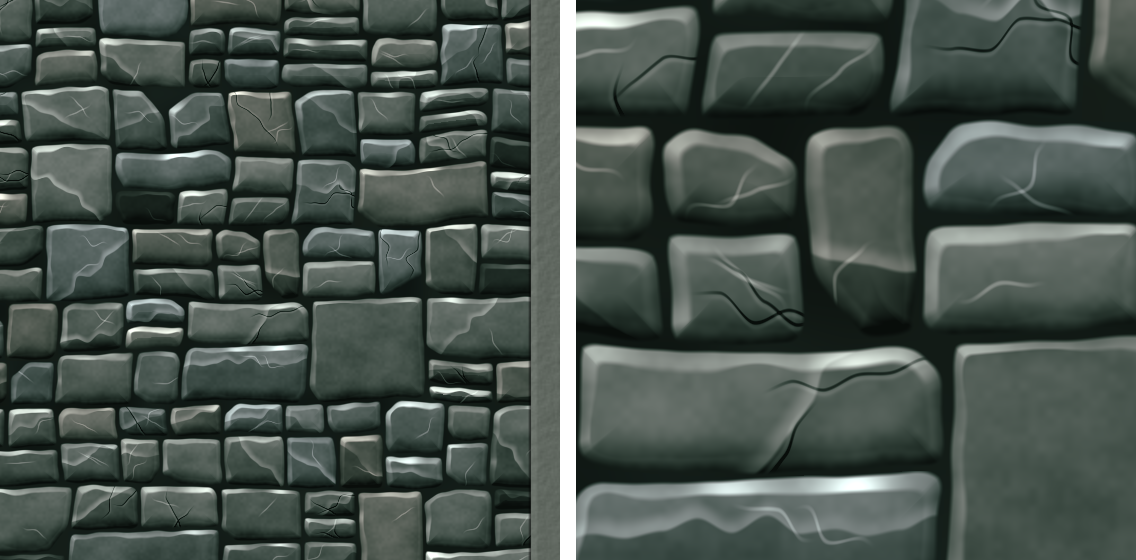
Left, the full canvas; right, a detail of the centre.
This texture is drawn by a three.js fragment shader. Its source:

```glsl
// Painted wall of irregular grey-green stones beside a plain upright strip.
// Hashed cuts divide the wall into cells; each cell holds a bevelled polygon
// lit from above, with facets, cracks, pale scratches and mottled paint.
varying vec2 vUv;

const float STRIP_X = 0.948;
const float GAP = 0.0016;
const float ROUNDING = 0.006;
const float SOFT = 0.0014;
const float BAND_HEIGHT = 0.30;
const vec2 AREA_RANGE = vec2(0.008, 0.044);
const vec2 LIGHT = vec2(-0.30, 0.954);
const vec3 DARK_TINT = vec3(0.64, 1.0, 0.82);
const vec3 PALE_TINT = vec3(0.95, 1.0, 0.96);
const vec3 WARM_TINT = vec3(1.04, 0.99, 0.97);
const vec3 COOL_TINT = vec3(0.97, 0.995, 1.035);
const vec3 STRIP_COLOR = vec3(0.375, 0.405, 0.375);
const float JOINT_TONE = 0.075;

float rand(float id, float seed) {
  return fract(sin(id * 12.9898 + seed * 78.233) * 43758.547);
}
float hash(vec2 p) {
  vec3 q = fract(p.xyx * 0.1031);
  q += dot(q, q.yzx + 33.33);
  return fract((q.x + q.y) * q.z);
}
float noise(vec2 p) {
  vec2 i = floor(p), f = fract(p);
  f = f * f * (3.0 - 2.0 * f);
  return mix(mix(hash(i), hash(i + vec2(1, 0)), f.x),
             mix(hash(i + vec2(0, 1)), hash(i + vec2(1, 1)), f.x), f.y);
}
float fbm(vec2 p) {
  return 0.5 * noise(p) + 0.27 * noise(p * 2.03 + 17.1) + 0.17 * noise(p * 4.1 + 51.7);
}
float smoothMin(float a, float b) {
  float h = max(ROUNDING - abs(a - b), 0.0) / ROUNDING;
  return min(a, b) - h * h * ROUNDING * 0.25;
}

// Cuts the wall again and again; returns the cell id, its centre and half size.
float findCell(vec2 p, out vec2 center, out vec2 halfSize) {
  vec2 lo = vec2(-0.06, -0.05), hi = vec2(1.01, 1.04);
  float id = 1.0;
  for (int i = 0; i < 12; i++) {
    vec2 size = hi - lo;
    float keep = rand(id, 1.0);
    if (size.x * size.y < mix(AREA_RANGE.x, AREA_RANGE.y, keep * keep)) break;
    bool level = size.y > BAND_HEIGHT || size.y * mix(1.1, 1.9, rand(id, 2.0)) > size.x;
    vec2 cut = mix(lo, hi, mix(0.36, 0.64, rand(id, 3.0)));
    bool beyond = level ? p.y > cut.y : p.x > cut.x;
    vec2 axis = level ? vec2(0, 1) : vec2(1, 0);
    if (beyond) lo = mix(lo, cut, axis); else hi = mix(hi, cut, axis);
    id = id * 2.0 + (beyond ? 1.0 : 0.0);
  }
  center = (lo + hi) * 0.5;
  halfSize = (hi - lo) * 0.5;
  return id;
}

// Depth inside a stone with tilted sides and chipped corners.
float stoneDepth(vec2 q, vec2 halfSize, float id) {
  vec2 room = halfSize - abs(q) - GAP;
  float depth = min(room.x, room.y);
  for (int i = 0; i < 4; i++) {
    float k = float(i), turn = k * 1.5708;
    float tilt = turn + (rand(id, 10.0 + k) - 0.5) * 0.10;
    vec2 axis = floor(vec2(cos(turn), sin(turn)) + 0.5);
    depth = smoothMin(depth, dot(vec2(cos(tilt), sin(tilt)), axis * halfSize - q) - GAP);
    vec2 corner = vec2(axis.x - axis.y, axis.x + axis.y);
    vec2 chip = normalize(vec2(1.0, mix(0.5, 1.6, rand(id, 20.0 + k))));
    float bite = 0.006 + min(0.03, halfSize.y * 0.5) * pow(rand(id, 30.0 + k), 5.0);
    depth = smoothMin(depth, dot(chip, halfSize - corner * q) - bite);
  }
  return depth + (noise(q * 38.0 + id) - 0.5) * 0.004;
}

// Wandering line through a stone: x runs along it, y is the offset below it.
vec2 wanderingLine(vec2 q, vec2 halfSize, float id, float seed, float spread) {
  float angle = (rand(id, seed) - 0.5) * spread;
  vec2 dir = vec2(cos(angle), sin(angle));
  vec2 r = q - (vec2(rand(id, seed + 1.0), rand(id, seed + 2.0)) - 0.5) * halfSize;
  float along = dot(r, dir);
  float sway = (noise(vec2(along * 48.0, id + seed)) - 0.5) * 0.018;
  return vec2(along, dot(r, vec2(dir.y, -dir.x)) + sway);
}

float stoneTone(vec2 p, vec2 q, vec2 halfSize, float id) {
  float depth = stoneDepth(q, halfSize, id);
  vec2 e = vec2(0.002, 0.0);
  vec2 slope = vec2(stoneDepth(q + e, halfSize, id), stoneDepth(q + e.yx, halfSize, id)) - depth;
  float facing = -dot(normalize(slope + 1e-6), LIGHT);
  // Face: stone value, falling light, mottling and fine grain.
  float tone = mix(0.305, 0.415, rand(id, 40.0)) + 0.045 * q.y / halfSize.y;
  tone += (fbm(p * vec2(16, 24) + id) - 0.47) * 0.18 + (noise(p * 190.0) - 0.5) * 0.026;
  // Broken facet with a lit ridge.
  float facet = wanderingLine(q, halfSize, id, 50.0, 1.8).y;
  float ridge = smoothstep(-0.013, -0.001, facet) * (1.0 - smoothstep(-0.001, 0.002, facet));
  float broken = ridge * 0.22 * noise(p * 22.0) - 0.055 * smoothstep(-SOFT, SOFT, facet);
  tone += step(0.55, rand(id, 53.0)) * broken;
  // Dark cracks with a lit lip, and pale scratches.
  for (int i = 0; i < 2; i++) {
    float k = float(i) * 7.0;
    vec2 crack = wanderingLine(q, halfSize, id, 60.0 + k, 4.5);
    float lip = (crack.y - 0.0025) / 0.0016;
    float line = 0.07 * exp(-lip * lip) - 0.22 * (1.0 - smoothstep(0.0002, 0.0016, abs(crack.y)));
    tone += step(0.76, rand(id, 64.0)) * smoothstep(-0.02, 0.01, crack.x) * line;
    vec2 mark = abs(wanderingLine(q, halfSize, id, 80.0 + k, 2.2));
    float scratch = (1.0 - smoothstep(0.006, 0.03, mark.x)) * (1.0 - smoothstep(0.0002, 0.0022, mark.y));
    tone += step(0.6, rand(id, 84.0 + k)) * scratch * 0.17;
  }
  // Bevel: uneven bright top rim, shaded underside, dark joint.
  float chalk = noise(p * vec2(26, 40) + 9.0), width = mix(0.006, 0.015, noise(p * 34.0 + id));
  float rim = 1.0 - smoothstep(width * 0.65, width, depth);
  tone += rim * (0.03 + max(facing, 0.0) * (0.10 + 0.62 * chalk * chalk));
  tone -= max(-facing, 0.0) * (1.0 - smoothstep(0.0, 0.028, depth)) * 0.20;
  tone -= 0.08 * (1.0 - smoothstep(0.0, 0.008, depth));
  tone *= mix(1.0, 0.42, step(0.96, rand(id, 90.0)));
  return mix(JOINT_TONE + 0.05 * noise(p * 18.0), max(tone, 0.05), smoothstep(-SOFT, 0.002, depth));
}

void main() {
  vec2 p = vUv, center, halfSize;
  vec2 bent = p + 0.018 * (vec2(noise(p * 7.0), noise(p * 7.0 + 40.0)) - 0.5);
  float id = findCell(bent, center, halfSize);
  float tone = stoneTone(p, bent - center, halfSize, id), hue = rand(id, 95.0);
  vec3 wall = tone * mix(DARK_TINT, PALE_TINT, smoothstep(0.0, 0.55, tone));
  wall *= mix(mix(COOL_TINT, vec3(1), smoothstep(0.0, 0.4, hue)), WARM_TINT, smoothstep(0.6, 1.0, hue));
  wall *= mix(0.35, 1.0, smoothstep(0.0, 0.006, STRIP_X - p.x));
  // Plain strip with a pale edge and shallow relief.
  float relief = fbm(p * 75.0) - fbm(p * 75.0 + vec2(0.25, -0.25));
  float edge = 1.0 - smoothstep(0.008, 0.014, p.x - STRIP_X);
  vec3 strip = STRIP_COLOR + relief * 0.10 + edge * 0.045;
  gl_FragColor = vec4(mix(wall, strip, smoothstep(-SOFT, SOFT, p.x - STRIP_X)), 1.0);
}
```
